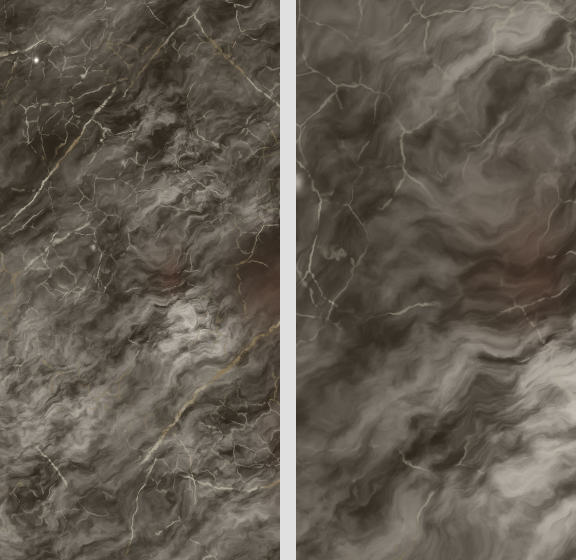
Left, the full canvas; right, a detail of the centre.
A Shadertoy shader for this texture:

```glsl
// Dark brown marble with cloudy streaks, pale diagonal veins and fine crackle.

const vec3 WARM_CAST = vec3(0.0, -0.026, -0.064);
const vec3 VEIN_PALE = vec3(0.70, 0.67, 0.60);
const vec3 VEIN_GOLD = vec3(0.53, 0.46, 0.33);
const vec3 RUST = vec3(0.32, 0.235, 0.19);
const float TONE_BOTTOM = 0.345;
const float TONE_TOP = 0.255;
const float CLOUD_GAIN = 0.36;
const float STREAK_GAIN = 0.34;
const float GRAIN_GAIN = 0.17;
const float STREAK_ANGLE = 0.6;
const float CRACK_WIDTH = 0.0016;

// Cloud patches: centre, radius, brightness
const int PATCHES = 11;
const vec4 PATCH[PATCHES] = vec4[](
    vec4(0.50, 1.56, 0.13, 0.13), vec4(0.67, 1.47, 0.10, 0.10),
    vec4(0.66, 1.26, 0.12, 0.13), vec4(0.66, 0.83, 0.16, 0.20),
    vec4(0.22, 0.60, 0.20, 0.12), vec4(0.80, 0.32, 0.20, 0.08),
    vec4(0.10, 0.22, 0.25, 0.06), vec4(0.92, 1.02, 0.13, -0.12),
    vec4(0.95, 1.23, 0.06, 0.15), vec4(0.20, 1.55, 0.25, -0.04),
    vec4(0.45, 0.48, 0.14, -0.05));

// Long veins: end points, then bend, width and strength
const int VEINS = 10;
const vec4 VEIN_ENDS[VEINS] = vec4[](
    vec4(0.50, 0.34, 1.03, 0.87), vec4(-0.02, 1.16, 0.42, 1.70),
    vec4(-0.02, 0.94, 0.33, 1.21), vec4(0.68, 1.95, 1.02, 1.61),
    vec4(-0.03, 1.80, 0.15, 1.86), vec4(0.64, 0.30, 1.03, 0.29),
    vec4(0.13, 0.41, 0.25, 0.26), vec4(0.42, 1.64, 0.72, 1.97),
    vec4(0.45, 0.02, 0.56, 0.37), vec4(0.62, 0.46, 0.70, 0.20));
const vec3 VEIN_SHAPE[VEINS] = vec3[](
    vec3(0.03, 0.0065, 1.0), vec3(-0.02, 0.0028, 0.75),
    vec3(0.015, 0.0040, 0.60), vec3(-0.02, 0.0030, 0.60),
    vec3(-0.01, 0.0040, 0.70), vec3(-0.04, 0.0028, 0.70),
    vec3(0.01, 0.0022, 0.70), vec3(0.01, 0.0025, 0.45),
    vec3(0.02, 0.0022, 0.60), vec3(0.02, 0.0022, 0.60));

const vec2 GLINT[3] = vec2[](vec2(0.13, 1.785), vec2(0.335, 1.115), vec2(0.44, 1.42));

vec2 hash2(vec2 p) {
    vec3 q = fract(p.xyx * vec3(0.1031, 0.1030, 0.0973));
    q += dot(q, q.yzx + 33.33);
    return fract((q.xx + q.yz) * q.zy);
}

float noise(vec2 p) {
    vec2 i = floor(p), f = fract(p);
    f = f * f * (3.0 - 2.0 * f);
    return mix(mix(hash2(i).x, hash2(i + vec2(1, 0)).x, f.x),
               mix(hash2(i + vec2(0, 1)).x, hash2(i + vec2(1, 1)).x, f.x), f.y);
}

float fbm(vec2 p) {
    float sum = 0.0, gain = 0.5;
    for (int i = 0; i < 5; i++) {
        sum += gain * noise(p);
        p = mat2(1.6, 1.2, -1.2, 1.6) * p + 17.3;
        gain *= 0.53;
    }
    return sum;
}

vec2 warp(vec2 p) { return vec2(fbm(p), fbm(p + 41.7)) - 0.5; }

float gaussian(float d, float r) { return exp(-d * d / (r * r)); }

// Distance to the nearest border between scattered cells
float cellEdge(vec2 p) {
    vec2 base = floor(p), nearest = vec2(0.0);
    float best = 9.0, edge = 9.0;
    for (int k = 0; k < 9; k++) {
        vec2 cell = base + vec2(k % 3 - 1, k / 3 - 1);
        vec2 r = cell + hash2(cell + 50.0) - p;
        if (dot(r, r) < best) { best = dot(r, r); nearest = r; }
    }
    for (int k = 0; k < 25; k++) {
        vec2 cell = base + vec2(k % 5 - 2, k / 5 - 2);
        vec2 r = cell + hash2(cell + 50.0) - p, gap = r - nearest;
        if (dot(gap, gap) > 1e-4) edge = min(edge, dot(0.5 * (r + nearest), normalize(gap)));
    }
    return edge;
}

float crackle(vec2 p, float scale, float pixel) {
    float d = cellEdge(p * scale) / scale;
    return 1.0 - smoothstep(0.0, CRACK_WIDTH + pixel, d);
}

// Bent line with a sharp core and a soft halo
float vein(vec2 p, vec4 ends, vec3 shape, float pixel) {
    vec2 span = ends.zw - ends.xy, rel = p - ends.xy;
    float len = length(span), along = dot(rel, span) / (len * len);
    float across = dot(rel, vec2(-span.y, span.x)) / len;
    float d = abs(across - shape.x * 4.0 * along * (1.0 - along));
    float w = shape.y * (0.45 + 0.9 * noise(p * 19.0));
    float core = 1.0 - smoothstep(w * 0.3, w + pixel, d);
    float fade = smoothstep(-0.04, 0.06, along) * smoothstep(1.04, 0.94, along);
    return shape.z * fade * (0.8 * core + 0.25 * exp(-d / (3.0 * shape.y)));
}

void mainImage(out vec4 fragColor, in vec2 fragCoord) {
    float pixel = 1.0 / iResolution.x;
    vec2 p = fragCoord * pixel;
    vec2 broad = warp(p * 4.0), fine = warp(p * 22.0);
    vec2 bent = p + 0.16 * broad + 0.03 * fine;

    // Clouds, slanted streaks and grain
    float c = cos(STREAK_ANGLE), s = sin(STREAK_ANGLE);
    vec2 slant = mat2(c, -s, s, c) * bent;
    float streak = fbm(slant * vec2(9.0, 27.0) + 5.0);
    float grain = fbm(slant * vec2(45.0, 80.0));
    float tone = mix(TONE_BOTTOM, TONE_TOP, smoothstep(0.3, 1.5, p.y));
    tone += CLOUD_GAIN * (fbm(slant * vec2(3.0, 5.5) + 9.0) - 0.48);
    tone += STREAK_GAIN * (streak - 0.48) + GRAIN_GAIN * (grain - 0.48);
    float glow = 0.0;
    for (int i = 0; i < PATCHES; i++)
        glow += PATCH[i].w * gaussian(length(bent - PATCH[i].xy), PATCH[i].z);
    tone += glow * (0.3 + 1.5 * smoothstep(0.3, 0.7, 0.5 * (streak + grain)));
    tone = 0.16 + 0.04 * log(1.0 + exp((tone - 0.16) / 0.04));
    vec3 color = vec3(tone) + WARM_CAST;

    // Rusty stains at the right
    float rust = gaussian(length((bent - vec2(0.97, 0.95)) * vec2(1.0, 0.8)), 0.12)
               + gaussian(length((bent - vec2(0.61, 1.04)) * vec2(1.0, 0.6)), 0.05)
               + 0.6 * gaussian(length((bent - vec2(1.02, 0.42)) * vec2(1.0, 0.4)), 0.08);
    color = mix(color, RUST * (0.5 + 1.6 * tone), 0.75 * min(rust, 1.0));

    // Broken crackle and long veins
    vec2 jagged = p + 0.10 * broad + 0.035 * fine;
    float web = crackle(jagged, 6.0, pixel) * smoothstep(0.46, 0.66, fbm(p * 7.0 + 3.0));
    web += 0.7 * crackle(jagged + 3.1, 15.0, pixel)
         * smoothstep(0.48, 0.68, fbm(p * 6.0 + 23.0) + 0.8 * glow);
    float lines = 0.65 * web * smoothstep(0.25, 0.6, grain);
    vec2 rough = p + 0.03 * broad + 0.028 * fine;
    for (int i = 0; i < VEINS; i++)
        lines = max(lines, vein(rough, VEIN_ENDS[i], VEIN_SHAPE[i], pixel)
                           * (0.4 + 0.9 * smoothstep(0.3, 0.6, grain)));
    float gold = smoothstep(0.50, 0.68, fbm(p * 5.0 + 61.0));
    color = mix(color, mix(VEIN_PALE, VEIN_GOLD, gold), clamp(lines, 0.0, 0.9));

    // Small polished glints
    for (int i = 0; i < 3; i++) {
        float d = length((p - GLINT[i]) * vec2(1.2, 0.9));
        color += (0.7 * gaussian(d, 0.009) + 0.12 * gaussian(d, 0.03)) / float(i + 1);
    }
    fragColor = vec4(clamp(color, 0.0, 1.0), 1.0);
}
```
